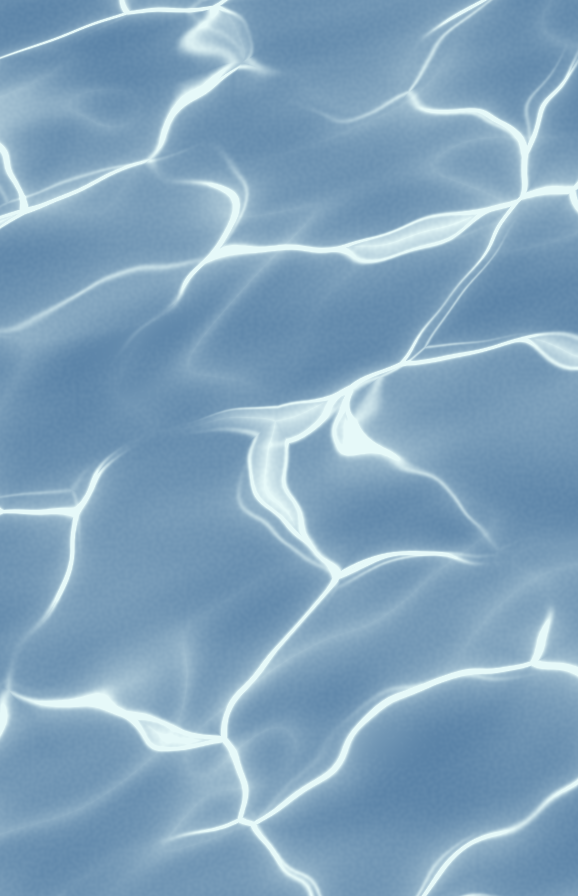
Reproduce this texture procedurally as a WebGL 1 fragment shader.

```glsl
precision highp float;

uniform vec2 u_resolution;

#define DEEP_BLUE vec3(0.335, 0.497, 0.645)
#define SUNLIGHT vec3(0.9, 0.975, 0.975)
#define CELL_SCALE vec2(2.4, 2.8)
#define FORESHORTEN 0.4
#define TILT 0.42
#define JITTER 0.85
#define WARP 0.36
#define LINE_WIDTH 0.0145
#define RIBBON_WIDTH 0.10
#define GLOW 0.27
#define WISPS 0.26
#define GRAIN 0.045

vec2 hash2(vec2 p) {
  vec3 h = fract(p.xyx * vec3(0.1031, 0.1030, 0.0973));
  h += dot(h, h.yzx + 33.33);
  return fract((h.xx + h.yz) * h.zy);
}

float cornerSlope(vec2 cell, vec2 offset) {
  float angle = 6.2832 * hash2(cell + 50.0).x;
  return dot(vec2(cos(angle), sin(angle)), offset);
}

float gradientNoise(vec2 p) {
  vec2 i = floor(p), f = fract(p);
  vec2 u = f * f * f * (f * (f * 6.0 - 15.0) + 10.0);
  vec2 e = vec2(1.0, 0.0);
  float low = mix(cornerSlope(i, f), cornerSlope(i + e, f - e), u.x);
  float high = mix(cornerSlope(i + e.yx, f - e.yx), cornerSlope(i + e.xx, f - e.xx), u.x);
  return mix(low, high, u.y);
}

vec2 noise2(vec2 p) {
  return vec2(gradientNoise(p), gradientNoise(p + vec2(17.3, 41.7)));
}

// Distance to the nearest border between jittered cells
float cellBorder(vec2 p) {
  vec2 i = floor(p), f = fract(p);
  vec2 nearCell = vec2(0.0), nearPoint = vec2(0.0);
  float nearest = 8.0;
  for (int y = -1; y <= 1; y++) {
    for (int x = -1; x <= 1; x++) {
      vec2 cell = vec2(float(x), float(y));
      vec2 r = cell + 0.5 + JITTER * (hash2(i + cell + 20.0) - 0.5) - f;
      float d = dot(r, r);
      if (d < nearest) {
        nearest = d;
        nearCell = cell;
        nearPoint = r;
      }
    }
  }
  float border = 8.0;
  for (int y = -2; y <= 2; y++) {
    for (int x = -2; x <= 2; x++) {
      vec2 cell = nearCell + vec2(float(x), float(y));
      vec2 r = cell + 0.5 + JITTER * (hash2(i + cell + 20.0) - 0.5) - f;
      vec2 apart = r - nearPoint;
      if (dot(apart, apart) > 0.0001) {
        border = min(border, dot(0.5 * (r + nearPoint), normalize(apart)));
      }
    }
  }
  return border;
}

// Pale folded sheet with bright rims; closes to one line at zero width
float ribbon(float d, float halfWidth) {
  float rim = (d - halfWidth) / LINE_WIDTH;
  float sheet = 1.0 - smoothstep(halfWidth - 0.015, halfWidth + 0.015, d);
  float opened = smoothstep(0.0, 0.05, halfWidth);
  return mix(0.9, 0.5, opened) * exp(-rim * rim) + 0.34 * sheet * opened;
}

void main() {
  vec2 uv = gl_FragCoord.xy / u_resolution.x;
  vec2 p = uv * CELL_SCALE;
  p.y += FORESHORTEN * uv.y * uv.y - TILT * p.x;

  // Bend the cell network into flowing curves
  vec2 bend = WARP * noise2(p * 1.3) + 0.2 * WARP * noise2(p * 3.7 + 9.0);
  vec2 drift = 0.3 * noise2(p * 0.9 + 31.0);
  float mainEdge = cellBorder(p + bend);
  float echoEdge = cellBorder(p + bend + drift);

  // Focused lines, fading out along their length
  float focus = smoothstep(-0.3, 0.1, gradientNoise(p * 1.1 + 4.0));
  float spread = RIBBON_WIDTH * smoothstep(0.1, 0.5, gradientNoise(p * 1.2 + 63.0));
  float echoFocus = smoothstep(-0.1, 0.3, gradientNoise(p * 0.9 + 80.0));
  float lines = focus * ribbon(mainEdge, spread);
  lines += 0.45 * echoFocus * ribbon(echoEdge, 0.0);

  // Blurred light around the lines and drifting wisps
  float glow = GLOW * (0.4 + 0.6 * focus) * exp(-mainEdge * 9.0);
  glow += 0.2 * focus * exp(-mainEdge * 32.0);
  glow += 0.11 * echoFocus * exp(-echoEdge * 11.0);
  vec2 flow = p * vec2(1.1, 1.7) + 1.1 * noise2(p * 0.8 + 12.0);
  float wisp = pow(1.0 - min(abs(gradientNoise(flow)) * 1.5, 1.0), 5.0);
  wisp *= WISPS * smoothstep(-0.15, 0.4, gradientNoise(p * 0.8 + 25.0));

  // Water body with broad shading and fine grain
  float body = 0.115 + 0.2 * gradientNoise(p * vec2(0.9, 1.5) + 5.0);
  body += 0.08 * gradientNoise(p * vec2(1.5, 4.0) + 44.0);
  body += GRAIN * gradientNoise(uv * 130.0);

  float light = max(body, 0.02) + glow + wisp + lines;
  gl_FragColor = vec4(mix(DEEP_BLUE, SUNLIGHT, min(light, 1.0)), 1.0);
}
```
